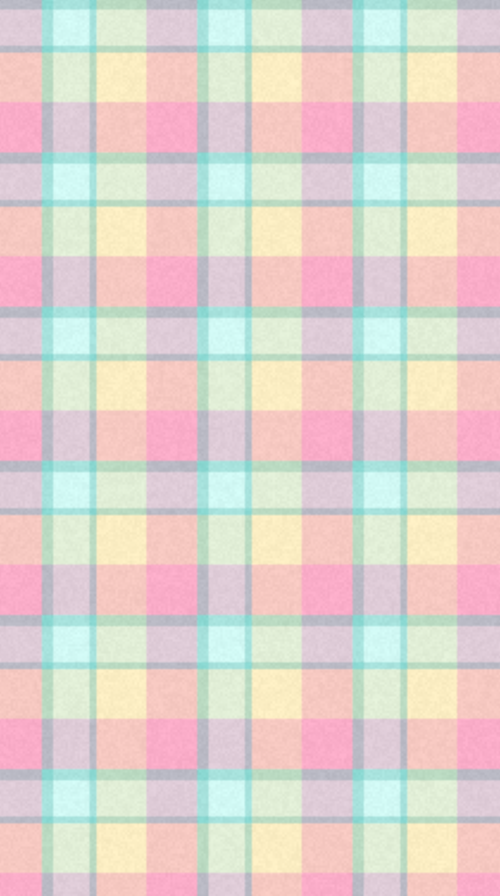
A Shadertoy shader for this pattern:

```glsl
// Pastel plaid: one sett of five bands repeats along both axes.
// Warp and weft colours are averaged where they cross, with soft
// band edges and a fine mottled cloth grain on top.

#define PERIOD vec2(0.3107, 0.3083)  // sett size, in canvas widths
#define ORIGIN vec2(0.0837, -0.0033) // first wide stripe, from top left
#define EDGE   0.010                 // edge softness, in setts
#define GRAIN  0.034                 // strength of the cloth grain
#define GRAIN_SCALE 210.0            // grain cells per canvas width
#define CROSS_SHADE 0.07             // darkening where unlike threads cross
#define PINK   vec3(0.980, 0.675, 0.785)
#define TEAL   vec3(0.540, 0.845, 0.820)
#define AQUA   vec3(0.820, 0.975, 0.958)
#define CREAM  vec3(0.984, 0.930, 0.762)

float hash(vec2 p) {
    vec3 q = fract(vec3(p.xyx) * 0.1031);
    q += dot(q, q.yzx + 33.33);
    return fract((q.x + q.y) * q.z);
}

float valueNoise(vec2 p) {
    vec2 cell = floor(p), f = fract(p);
    f = f * f * (3.0 - 2.0 * f);
    float low = mix(hash(cell), hash(cell + vec2(1, 0)), f.x);
    float high = mix(hash(cell + vec2(0, 1)), hash(cell + vec2(1, 1)), f.x);
    return mix(low, high, f.y);
}

// Thread colour at position t, where one unit is one sett
vec3 sett(float t, float soft) {
    // Wrap in the middle of the pink band, away from every edge
    float u = fract(t + 0.16) - 0.16;
    vec3 c = mix(PINK, TEAL, smoothstep(-soft, soft, u));
    c = mix(c, AQUA, smoothstep(-soft, soft, u - 0.073));
    c = mix(c, TEAL, smoothstep(-soft, soft, u - 0.307));
    c = mix(c, CREAM, smoothstep(-soft, soft, u - 0.352));
    return mix(c, PINK, smoothstep(-soft, soft, u - 0.673));
}

void mainImage(out vec4 fragColor, in vec2 fragCoord) {
    // Measured from the top left, in canvas widths
    vec2 p = vec2(fragCoord.x, iResolution.y - fragCoord.y) / iResolution.x;
    vec2 t = (p - ORIGIN) / PERIOD;
    vec2 soft = max(vec2(EDGE), 0.7 / (iResolution.x * PERIOD));

    // Weave the two thread directions together
    vec3 warp = sett(t.x, soft.x);
    vec3 weft = sett(t.y, soft.y);
    vec3 col = 0.5 * (warp + weft);
    col -= CROSS_SHADE * length(warp - weft);

    // Cloth grain: fine fibres with broader mottling
    float grain = valueNoise(p * GRAIN_SCALE) - 0.5;
    grain += 0.5 * (valueNoise(p * GRAIN_SCALE * 0.4 + 17.0) - 0.5);
    col += GRAIN * grain;

    fragColor = vec4(clamp(col, 0.0, 1.0), 1.0);
}
```
